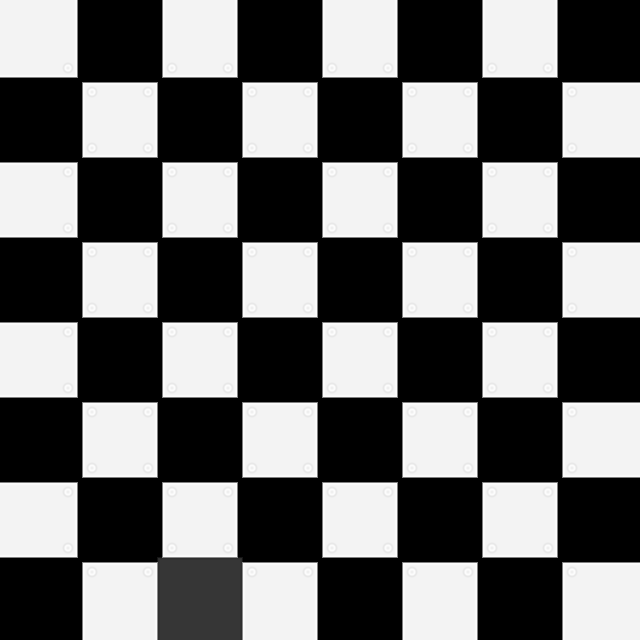
Write a WebGL 1 fragment shader that draws this pattern.

```glsl
precision highp float;
// Checkerboard of 8 x 8 cells: pale inset tiles with a bright rim and faint
// corner studs on black, plus one dark grey tile in the bottom row.
// Tiles are box distances per cell, opened on the sides that meet the border.

uniform vec2 u_resolution;

#define CELLS 8.0
#define TILE_HALF 0.469
#define GREY_HALF 0.531
#define GREY_CELL vec2(2.0, 0.0)
#define EDGE_SOFTNESS 0.010
#define RIM_WIDTH 0.016
#define STUD_OFFSET 0.350
#define STUD_RADIUS 0.056
#define STUD_WIDTH 0.013
#define PALE vec3(0.953)
#define GREY vec3(0.212)

float boxDistance(vec2 p, float halfSize) {
  vec2 d = abs(p) - halfSize;
  return length(max(d, 0.0)) + min(max(d.x, d.y), 0.0);
}

// Flattens the outer half of border cells, so their tiles run off the canvas.
vec2 openAtBorder(vec2 p, vec2 cell) {
  vec2 first = 1.0 - step(0.5, cell);
  vec2 last = step(CELLS - 1.5, cell);
  p = mix(p, max(p, 0.0), first);
  return mix(p, min(p, 0.0), last);
}

float coverage(float d, float blur) {
  return 1.0 - smoothstep(-blur, blur, d);
}

// Soft line centred on d = 0.
float band(float d, float width, float blur) {
  return 1.0 - smoothstep(0.0, width + blur, abs(d));
}

vec3 paleTile(vec2 p, float d, float blur) {
  vec3 color = mix(PALE, vec3(1.0), 0.7 * band(d + RIM_WIDTH, RIM_WIDTH, blur));

  // Corner studs: a grey ring around a bright ring and a pale centre
  float r = length(abs(p) - STUD_OFFSET);
  color -= 0.045 * band(r - STUD_RADIUS, STUD_WIDTH, blur);
  color += 0.035 * band(r - 0.6 * STUD_RADIUS, STUD_WIDTH, blur);
  color -= 0.025 * band(r, STUD_WIDTH, blur);
  return color;
}

void main() {
  vec2 board = gl_FragCoord.xy / u_resolution * CELLS;
  float pixel = CELLS / min(u_resolution.x, u_resolution.y);
  float blur = max(EDGE_SOFTNESS, 0.6 * pixel);
  vec3 color = vec3(0.0);

  // Grey tile, wide enough to meet its pale neighbours
  vec2 greyPoint = openAtBorder(board - GREY_CELL - 0.5, GREY_CELL);
  float greyDist = boxDistance(greyPoint, GREY_HALF);
  vec3 grey = GREY - 0.04 * band(greyDist, 2.0 * RIM_WIDTH, blur);
  color = mix(color, grey, coverage(greyDist, blur));

  // Pale tiles on alternate cells, with the bottom left cell black
  vec2 cell = floor(board);
  vec2 p = openAtBorder(board - cell - 0.5, cell);
  float isPale = mod(cell.x + cell.y, 2.0);
  float d = boxDistance(p, TILE_HALF);
  color = mix(color, paleTile(p, d, blur), isPale * coverage(d, blur));

  gl_FragColor = vec4(color, 1.0);
}
```
